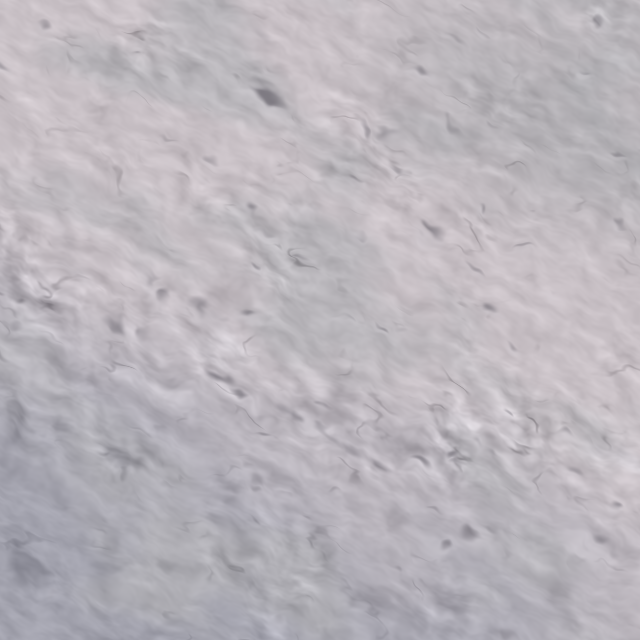
This texture is drawn by a WebGL 2 fragment shader. Its source:

```glsl
#version 300 es
precision highp float;

#define GRAIN_ANGLE -0.50
#define COOL_STONE vec3(0.640, 0.640, 0.684)
#define PALE_STONE vec3(0.788, 0.757, 0.777)
#define GREY_STONE vec3(0.704, 0.700, 0.718)
#define PIT_COLOUR vec3(0.38, 0.365, 0.40)
#define CHALK vec3(0.85, 0.835, 0.86)
#define STREAK_CONTRAST 0.075
#define RELIEF_CONTRAST 0.21
#define WISP_CONTRAST 0.12
#define PIT_DENSITY 0.17
#define BELT_WIDTH 0.095

uniform vec2 u_resolution;
out vec4 fragColour;

vec2 hash2(vec2 cell) {
    uvec2 h = uvec2(ivec2(cell)) * 1664525u + 101391u;
    h.x += h.y * 1664525u;
    h.y += h.x * 1664525u;
    h ^= h >> 16u;
    h.x += h.y * 1664525u;
    h.y += h.x * 1664525u;
    h ^= h >> 16u;
    return vec2(h & 65535u) / 65535.0;
}

float cornerSlope(vec2 cell, vec2 corner, vec2 f) {
    float angle = 6.2832 * hash2(cell + corner).x;
    return dot(vec2(cos(angle), sin(angle)), f - corner);
}

float gradientNoise(vec2 p) {
    vec2 cell = floor(p), f = p - cell;
    vec2 w = f * f * f * (f * (f * 6.0 - 15.0) + 10.0);
    float low = mix(cornerSlope(cell, vec2(0, 0), f), cornerSlope(cell, vec2(1, 0), f), w.x);
    float high = mix(cornerSlope(cell, vec2(0, 1), f), cornerSlope(cell, vec2(1, 1), f), w.x);
    return 1.4 * mix(low, high, w.y);
}

float fbm(vec2 p) {
    float sum = 0.0, amplitude = 0.55;
    for (int i = 0; i < 4; i++) {
        sum += amplitude * gradientNoise(p);
        p = mat2(1.6, 0.9, -0.9, 1.6) * p + 17.3;
        amplitude *= 0.5;
    }
    return sum;
}

// Streaks keep their direction, so octaves are not rotated
float streaks(vec2 p) {
    return 0.5 * gradientNoise(p) + 0.4 * gradientNoise(p * 2.1 + 31.0)
         + 0.28 * gradientNoise(p * 4.3 + 57.0);
}

// Scattered elongated pits: x is the dark hollow, y its lit rim
vec2 pits(vec2 p, float density) {
    vec2 home = floor(p), result = vec2(0.0);
    for (int j = -1; j <= 1; j++)
    for (int i = -1; i <= 1; i++) {
        vec2 cell = home + vec2(i, j);
        vec2 place = hash2(cell), shape = hash2(cell + 71.0), kind = hash2(cell + 143.0);
        float turn = (kind.y - 0.5) * 1.1;
        vec2 d = mat2(cos(turn), -sin(turn), sin(turn), cos(turn)) * (p - cell - place);
        vec2 radius = vec2(mix(0.14, 0.38, shape.x), mix(0.06, 0.16, shape.y));
        float present = smoothstep(density, density - 0.10, kind.x) * mix(0.4, 1.0, shape.y);
        float hollow = smoothstep(1.2, 0.1, length(d / radius));
        float rim = smoothstep(1.4, 0.3, length((d + vec2(0.04, 0.13)) / (radius * 1.2)));
        result = max(result, present * vec2(hollow, rim));
    }
    return result;
}

void main() {
    vec2 uv = gl_FragCoord.xy / u_resolution;
    float c = cos(GRAIN_ANGLE), s = sin(GRAIN_ANGLE);
    vec2 q = vec2(c * uv.x + s * uv.y, c * uv.y - s * uv.x);

    // Broad clouds of colour
    float broad = fbm(q * vec2(2.4, 4.2) + 5.0);
    float cloud = fbm(q * vec2(3.0, 5.0) + 40.0);
    float light = smoothstep(0.16, 0.74, q.y + 0.18 * broad);
    vec3 colour = mix(COOL_STONE, PALE_STONE, light);
    colour = mix(colour, GREY_STONE, 0.75 * smoothstep(-0.05, 0.40, cloud));
    float shade = smoothstep(1.1, 0.1, length((q - vec2(0.41, 1.12)) / vec2(0.42, 0.2)) + 0.4 * broad);
    colour -= shade * vec3(0.080, 0.060, 0.062);

    // Crumbled belt along the grain
    float beltY = 0.54 + 0.17 * smoothstep(0.30, 0.68, q.x) + 0.03 * gradientNoise(q * 4.0);
    float belt = exp(-pow((q.y - beltY) / BELT_WIDTH, 2.0));
    float patches = smoothstep(-0.05, 0.40, fbm(q * vec2(5.0, 7.0) + 80.0));
    float rough = max(belt * (0.35 + 0.65 * patches), 0.5 * patches);
    float chalk = belt * smoothstep(0.05, 0.55, fbm(q * vec2(7.0, 12.0) + 23.0));
    colour = mix(colour, CHALK, 0.75 * chalk);

    // Fine streaks and side-lit relief
    vec2 warp = vec2(fbm(q * 11.0 + 9.0), fbm(q * 11.0 + 63.0));
    vec2 fray = vec2(gradientNoise(q * 44.0 + 7.0), gradientNoise(q * 44.0 + 29.0));
    vec2 bent = q + 0.020 * warp + 0.002 * fray;
    colour += STREAK_CONTRAST * streaks(bent * vec2(13.0, 34.0)) * mix(0.7, 1.2, rough);
    vec2 lump = bent * vec2(17.0, 30.0);
    float relief = fbm(lump) - fbm(lump + vec2(0.16, 0.38));
    colour += RELIEF_CONTRAST * relief * (0.25 + 0.75 * rough);
    float blotch = smoothstep(0.10, 0.5, fbm(bent * vec2(10.0, 13.0) + 12.0));
    colour -= 0.085 * blotch * (1.0 - 0.6 * light);

    // Thin dark wisps, broken into short lengths
    float wispLine = abs(fbm(bent * vec2(8.0, 17.0) + 90.0));
    float wispBreak = smoothstep(0.08, 0.40, fbm(q * vec2(13.0, 17.0) + 120.0));
    float wisp = smoothstep(0.07, 0.0, wispLine) * wispBreak * (0.45 + rough);
    colour -= WISP_CONTRAST * wisp;

    // Ragged pits at two sizes
    vec2 ragged = q + 0.022 * warp + 0.007 * fray;
    vec2 large = pits(ragged * vec2(9.0, 10.0) + 3.0, PIT_DENSITY + 0.25 * rough);
    vec2 small = pits(ragged * vec2(17.0, 22.0) + 50.0, PIT_DENSITY + 0.28 * rough);
    float pitFade = mix(0.40, 1.0, smoothstep(0.30, 0.52, q.y));
    float wear = smoothstep(-0.45, 0.30, gradientNoise(bent * vec2(30.0, 48.0) + 15.0));
    colour = mix(colour, CHALK, 0.32 * pitFade * max(large.y, small.y));
    colour = mix(colour, PIT_COLOUR, pitFade * wear * max(0.68 * large.x, 0.55 * small.x));

    // Broken crack through the belt
    float crackOffset = abs(q.y - 0.53 - 0.014 * gradientNoise(vec2(q.x * 7.0, 2.5)) - 0.016 * warp.y);
    float crackSpan = smoothstep(-0.17, -0.06, q.x) * smoothstep(0.46, 0.34, q.x);
    float crackBreak = smoothstep(-0.30, 0.30, gradientNoise(vec2(q.x * 17.0, 8.5)));
    float crack = smoothstep(0.009, 0.0, crackOffset) * crackSpan * crackBreak * wear;
    colour = mix(colour, PIT_COLOUR, 0.6 * crack);

    fragColour = vec4(clamp(colour, 0.0, 1.0), 1.0);
}
```
